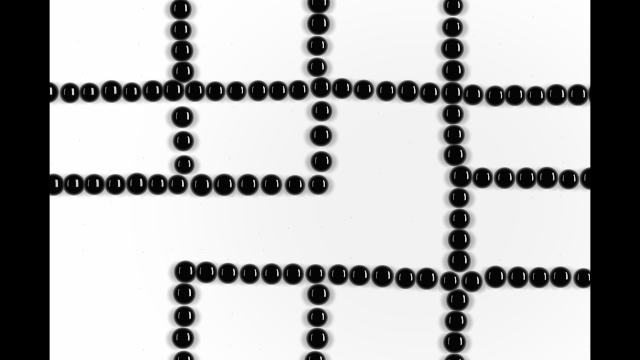
This pattern is drawn by a Shadertoy shader. Its source:

```glsl
// Strands of glossy black pebbles laid as a maze on white paper, between two black side bars.

// Lengths are in canvas units: the canvas is HEIGHT units tall, origin at lower left.
const float HEIGHT = 432.0;
const float BAR_LEFT = 59.5;
const float BAR_RIGHT = 708.5;
const float STONE_RADIUS = 12.7;
const float SIZE_VARIATION = 0.9;
const float PLACE_JITTER = 1.0;
const float EDGE_SOFTNESS = 0.8;
const float SHADOW_OFFSET = 7.0;
const float SHADOW_STRENGTH = 0.24;
const float DUST_CELL = 36.0;
const vec3 PAPER_BRIGHT = vec3(0.995);
const vec3 PAPER_DIM = vec3(0.95);
const vec3 STONE_BLACK = vec3(0.02);
const vec3 RIM_GREY = vec3(0.22);
const vec3 GLOSS_WHITE = vec3(0.95);

// Accumulated over all strands
float pixelSize;
float lit = 1.0;
float coverage = 0.0;
float rim = 0.0;
float gloss = 0.0;

vec2 hash22(vec2 p) {
    vec3 h = fract(p.xyx * vec3(0.1031, 0.1030, 0.0973));
    h += dot(h, h.yzx + 33.33);
    return fract((h.xx + h.yz) * h.zy);
}

// Soft vertical streak bent along the curve of the stone
float streak(vec2 q, float x, float halfHeight, float halfWidth) {
    float bend = x * (1.0 - 0.6 * q.y * q.y);
    return smoothstep(halfWidth * 1.6, halfWidth * 0.4, abs(q.x - bend))
         * smoothstep(halfHeight, halfHeight * 0.6, abs(q.y - 0.12));
}

void addStone(vec2 p, vec2 center) {
    vec2 rnd = hash22(center);
    vec2 q = p - center - (rnd - 0.5) * 2.0 * PLACE_JITTER;
    if (dot(q, q) > 900.0) return;

    float radius = STONE_RADIUS + (rnd.y - 0.5) * 2.0 * SIZE_VARIATION;
    vec2 squash = vec2(1.0, 0.95 + 0.06 * rnd.x);

    // Two lamps cast a soft shadow to either side
    float sideDist = length(vec2(abs(q.x) - SHADOW_OFFSET, q.y + 1.0));
    float shadow = smoothstep(radius + 3.0, radius - 5.0, sideDist);
    lit = min(lit, 1.0 - SHADOW_STRENGTH * shadow);

    // Body, grey rim and reflections
    float d = length(q / squash) - radius;
    float soft = EDGE_SOFTNESS + 0.5 * pixelSize;
    float body = smoothstep(soft, -soft, d);
    coverage = max(coverage, body);
    rim = max(rim, body * smoothstep(-3.2, -0.5, d));

    vec2 u = q / radius;
    float leftward = smoothstep(280.0, 90.0, center.x);
    float rightStreak = streak(u, mix(0.6, 0.3, leftward), 0.42, 0.07 + 0.04 * leftward);
    float leftStreak = streak(u, -0.55, 0.38, 0.06);
    gloss = max(gloss, max(rightStreak * 0.85, leftStreak * 0.4));
}

// Evenly spaced stones, centers running from first to last
void strand(vec2 p, vec2 first, vec2 last, int count) {
    for (int i = 0; i < count; i++) {
        addStone(p, mix(first, last, float(i) / float(count - 1)));
    }
}

void layStrands(vec2 p) {
    // Upper row
    strand(p, vec2(58, 321), vec2(359, 324), 13);
    strand(p, vec2(385, 327), vec2(568, 318), 8);
    strand(p, vec2(594, 317), vec2(718, 318), 6);
    // Middle rows
    strand(p, vec2(64, 210), vec2(214, 211), 7);
    strand(p, vec2(241, 209), vec2(382, 211), 6);
    strand(p, vec2(553, 219), vec2(709, 217), 7);
    // Lower row
    strand(p, vec2(222, 105), vec2(351, 103), 6);
    strand(p, vec2(379, 104), vec2(566, 94), 8);
    strand(p, vec2(594, 99), vec2(700, 99), 5);
    // Left column
    strand(p, vec2(216, 421), vec2(219, 345), 4);
    strand(p, vec2(219, 291), vec2(222, 235), 3);
    strand(p, vec2(221, 79), vec2(220, -1), 4);
    // Center column
    strand(p, vec2(382, 428), vec2(381, 352), 4);
    strand(p, vec2(386, 299), vec2(386, 238), 3);
    strand(p, vec2(383, 78), vec2(379, -1), 4);
    // Right column
    strand(p, vec2(543, 426), vec2(544, 346), 4);
    strand(p, vec2(544, 295), vec2(546, 245), 3);
    strand(p, vec2(551, 195), vec2(550, 118), 4);
    strand(p, vec2(549, 71), vec2(545, -5), 4);
}

vec3 paper(vec2 p) {
    float dim = smoothstep(330.0, 90.0, length((p - vec2(500, 190)) * vec2(0.9, 1.0)));
    vec3 color = mix(PAPER_BRIGHT, PAPER_DIM, dim);
    // Sparse dust specks
    vec2 cell = floor(p / DUST_CELL);
    vec2 rnd = hash22(cell + 7.0);
    float speck = length(p - (cell + 0.2 + 0.6 * rnd) * DUST_CELL);
    return color - 0.12 * step(0.7, rnd.x) * smoothstep(1.1, 0.2, speck);
}

void mainImage(out vec4 fragColor, in vec2 fragCoord) {
    pixelSize = HEIGHT / iResolution.y;
    vec2 p = fragCoord * pixelSize;
    layStrands(p);

    vec3 stone = mix(STONE_BLACK, RIM_GREY, rim);
    stone = mix(stone, GLOSS_WHITE, gloss);
    vec3 color = mix(paper(p) * lit, stone, coverage);

    // Side bars
    float inside = min(p.x - BAR_LEFT, BAR_RIGHT - p.x);
    color *= smoothstep(-0.5 * pixelSize, 0.5 * pixelSize, inside);
    fragColor = vec4(color, 1.0);
}
```
